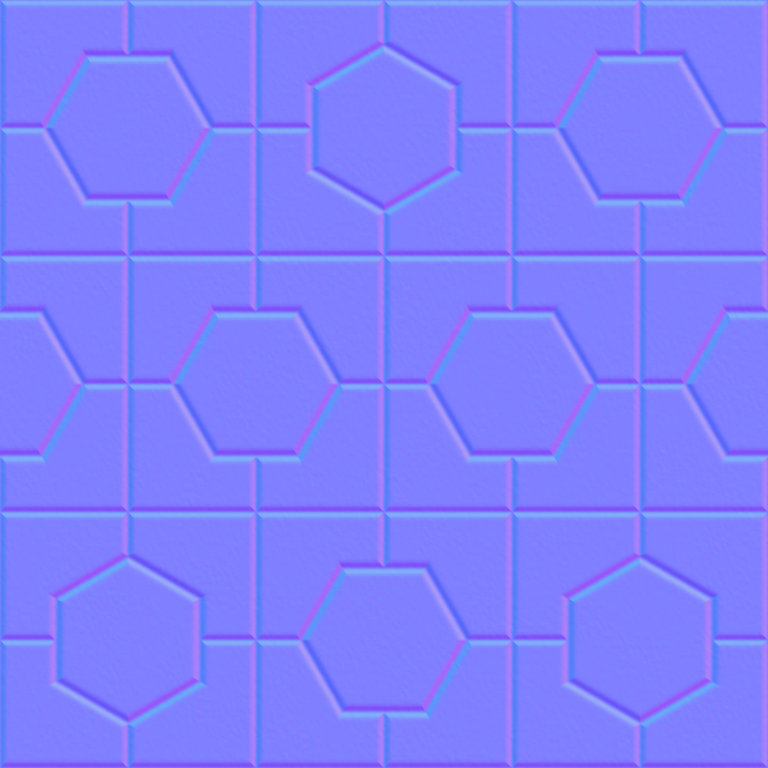
A Shadertoy shader for this texture map:

```glsl
float hash(vec2 p) {
    p = fract(p * vec2(0.1031, 0.1137));
    p += dot(p, p.yx + 33.33);
    return fract((p.x + p.y) * p.x * 7.31);
}

float noise(vec2 p) {
    vec2 i = floor(p), f = fract(p);
    f = f * f * (3.0 - 2.0 * f);
    return mix(mix(hash(i), hash(i + vec2(1, 0)), f.x),
               mix(hash(i + vec2(0, 1)), hash(i + vec2(1, 1)), f.x), f.y);
}

// Mitred hexagon distance, flat edges at top and bottom
float hexagon(vec2 p, float apothem) {
    p = abs(p);
    return max(p.y, dot(p, vec2(0.866, 0.5))) - apothem;
}

// Rounded channel whose depth grows with its width
float groove(float d, float width) {
    return width * exp(-d * d / (width * width));
}

float height(vec2 p) {
    // Alternate rows shift by half a cell
    float row = floor(p.y);
    float x = p.x + 0.5 * mod(row, 2.0);
    vec2 local = vec2(fract(x), fract(p.y)) - 0.5;

    // Even rows alternate pointed and flat hexagons
    bool pointed = mod(floor(x) + 0.5 * row, 2.0) < 0.25;
    float hex = hexagon(pointed ? local.yx : local, 0.28);

    // Half-cell grid, interrupted by the hexagons
    vec2 seam = abs(fract(p * 2.0 + 0.5) - 0.5) * 0.5;
    float depth = groove(hex, 0.0172);
    if (hex > 0.0) depth = max(depth, groove(min(seam.x, seam.y), 0.0148));

    // Patchy surface grain
    float patches = 0.4 + 0.9 * noise(p * 9.0 + 5.0);
    float grain = noise(p * vec2(75, 52) + 40.0) + 0.4 * noise(p * 120.0 + 90.0);
    return 0.0005 * patches * grain - 0.49 * depth;
}

void mainImage(out vec4 fragColor, in vec2 fragCoord) {
    vec2 p = fragCoord / iResolution.xy * 3.0;

    // Slope from central differences
    vec2 e = vec2(0.004, 0.0);
    vec2 slope = vec2(height(p + e.xy) - height(p - e.xy),
                      height(p + e.yx) - height(p - e.yx)) / (2.0 * e.x);

    // Encode the surface normal
    vec3 normal = normalize(vec3(-slope * vec2(0.92, 1.0), 1.0));
    fragColor = vec4(normal * 0.5 + 0.5, 1.0);
}
```
